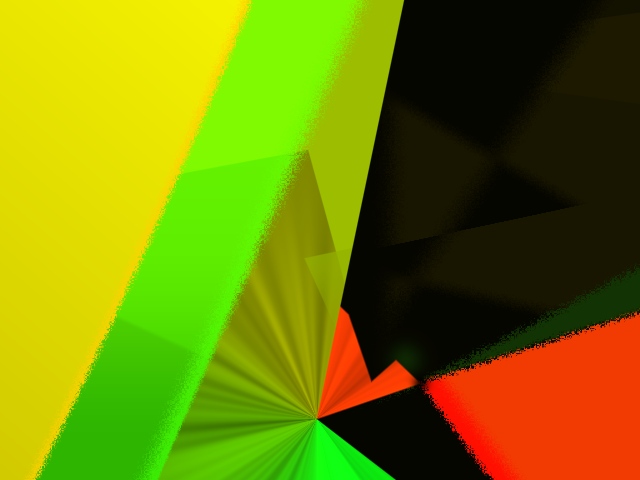
This background is drawn by a WebGL 2 fragment shader. Its source:

```glsl
#version 300 es
precision highp float;
// Folded sheets of yellow, lime and olive beside a dark faceted wedge with red blades.
// Signed line distances cut the facets, angular gradient noise draws the rays
// around a hub, and a fine hash grain roughens the soft borders.

uniform vec2 u_resolution;
out vec4 fragColor;

const vec2 HUB = vec2(0.660, 0.127);
const vec2 KNOT = vec2(0.876, 0.201);
const vec2 SUMMIT = vec2(0.842, 1.0);
const vec3 LIME = vec3(0.50, 0.98, 0.0);
const vec3 LEAF = vec3(0.19, 0.77, 0.0);
const vec3 OLIVE = vec3(0.50, 0.53, 0.0);
const vec3 MOSS = vec3(0.61, 0.74, 0.0);
const vec3 EMERALD = vec3(0.05, 0.95, 0.06);
const vec3 RED = vec3(1.0, 0.06, 0.0);
const vec3 VERMILION = vec3(0.95, 0.23, 0.01);

float hash(vec2 p) {
    vec3 q = fract(p.xyx * 0.1031);
    q += dot(q, q.yzx + 33.33);
    return fract((q.x + q.y) * q.z);
}

vec2 gradient(vec2 cell) {
    float a = 6.2832 * hash(cell);
    return vec2(cos(a), sin(a));
}

float gradientNoise(vec2 p) {
    vec2 i = floor(p), f = p - i;
    vec2 u = f * f * (3.0 - 2.0 * f), e = vec2(1.0, 0.0);
    float low = mix(dot(gradient(i), f), dot(gradient(i + e.xy), f - e.xy), u.x);
    float high = mix(dot(gradient(i + e.yx), f - e.yx), dot(gradient(i + e.xx), f - e.xx), u.x);
    return mix(low, high, u.y);
}

// Signed distance to the line a-b, positive on its left
float side(vec2 p, vec2 a, vec2 b) {
    vec2 d = normalize(b - a);
    return d.x * (p.y - a.y) - d.y * (p.x - a.x);
}

float fill(float d, float width) { return smoothstep(-width, width, d); }

float softSign(float d, float width) { return clamp(d / width, -1.0, 1.0); }

// Yellow sheet and green ribbon; the two arguments are distances past their right borders
vec3 sheets(vec2 p, float pastYellow, float pastGreen, float grain, float px) {
    vec3 yellow = mix(vec3(0.82, 0.79, 0.0), vec3(0.96, 0.95, 0.0), clamp(p.y * 0.7 + p.x * 0.6, 0.0, 1.0));
    float rim = smoothstep(-0.026, -0.003, pastYellow + grain * 0.012);
    yellow = mix(yellow, vec3(1.0, 0.82, 0.0), rim * 0.8);

    vec3 green = mix(LEAF, LIME, smoothstep(0.05, 0.68, p.y));
    float fold = fill(-side(p, vec2(0.382, 0.639), vec2(0.642, 0.6875)), px);
    green = mix(green, vec3(0.33, 0.93, 0.0), fold * 0.65 * smoothstep(0.1, 0.6, p.y));
    float shade = fill(-side(p, vec2(0.260, 0.332), vec2(0.434, 0.253)), 0.006);
    green *= 1.0 - 0.08 * shade;
    float glow = smoothstep(-0.05, -0.005, pastGreen + grain * 0.02);
    green = mix(green, mix(vec3(0.25, 1.0, 0.02), LIME, p.y), glow * 0.75);
    return mix(yellow, green, fill(pastYellow + grain * 0.012, 0.006));
}

// Olive facets that turn into a green fan around the hub
vec3 oliveFan(vec2 p, float angle, float rays, float px) {
    vec3 col = mix(OLIVE, vec3(0.30, 0.64, 0.0), smoothstep(-1.2, 0.4, angle));
    col = mix(col, EMERALD, smoothstep(0.3, 2.0, angle));
    col *= 1.0 + rays * 0.5;
    vec2 peak = vec2(0.642, 0.6875), heel = vec2(0.700, 0.476), notch = vec2(0.634, 0.462);
    float shaded = min(-side(p, peak, heel), -side(p, vec2(0.382, 0.639), peak));
    col = mix(MOSS, col, fill(shaded, px));
    float flap = min(-side(p, notch, heel), side(p, notch, vec2(0.68, 0.36)));
    return mix(col, MOSS * 0.94, fill(flap, px) * smoothstep(0.25, 0.47, p.y) * 0.7);
}

// Dim brown facets meeting at two crossings
vec3 darkFacets(vec2 p, float grain, float px) {
    float lower = fill(-side(p, vec2(0.764, 0.479), vec2(1.333, 0.597)), px);
    vec2 centre = mix(vec2(1.033, 0.670), vec2(0.863, 0.415), lower);
    float rise = side(p, centre, centre + vec2(0.182, 0.276));
    float fall = side(p, centre, centre + mix(vec2(0.165, -0.095), vec2(0.24, -0.055), lower));
    float lit = 0.5 - 0.5 * softSign(rise + grain * 0.02, 0.025) * softSign(fall + grain * 0.01, 0.015);
    lit *= smoothstep(0.78, 0.85, p.x + grain * 0.02);
    lit *= 1.0 - 0.4 * fill(side(p, vec2(0.825, 0.901), vec2(1.333, 0.974)), px);
    lit *= 1.0 - 0.2 * fill(-side(p, vec2(0.833, 0.852), vec2(1.333, 0.783)), px);
    return vec3(0.025, 0.022, 0.0) + vec3(0.085, 0.077, 0.0) * lit;
}

vec3 darkWedge(vec2 p, float rays, float grain, float px) {
    vec3 col = darkFacets(p, grain, px);
    float above = side(p, KNOT, vec2(1.333, 0.349));
    float band = min(above, -side(p, KNOT, vec2(1.333, 0.444)));
    col = mix(col, vec3(0.07, 0.20, 0.01), fill(band + grain * 0.02, 0.008));
    col += vec3(0.03, 0.13, 0.01) * exp(-900.0 * dot(p - vec2(0.845, 0.25), p - vec2(0.845, 0.25)));

    // Wide blade with a pure red lower margin
    float margin = side(p, KNOT, vec2(1.024, 0.0));
    vec3 blade = mix(RED, VERMILION, smoothstep(0.02, 0.065, margin + grain * 0.015));
    col = mix(col, blade, fill(min(-above, margin) + grain * 0.014, 0.004));

    // Notched blade growing from the hub
    vec2 valley = vec2(0.774, 0.205), shoulder = vec2(0.825, 0.25);
    float cut = max(-side(p, vec2(0.716, 0.375), valley), -side(p, valley, shoulder));
    float shard = min(min(cut, side(p, HUB, KNOT)), -side(p, shoulder, KNOT));
    col = mix(col, VERMILION * (1.0 + rays * 0.3), fill(shard, px * 1.5));
    return col * (1.0 - 0.85 * exp(-3500.0 * dot(p - KNOT, p - KNOT)));
}

void main() {
    vec2 p = gl_FragCoord.xy / u_resolution.y;
    float px = 0.8 / u_resolution.y;
    float grain = hash(floor(p * 384.0)) - 0.5;
    vec2 fromHub = HUB - p;
    float angle = atan(fromHub.y, fromHub.x);
    float rays = gradientNoise(vec2(angle * 5.0, 3.5)) + 0.5 * gradientNoise(vec2(angle * 13.0, 8.5));
    rays *= 1.0 - smoothstep(0.15, 0.6, length(fromHub));

    // Gently curved borders of the two left sheets
    float pastYellow = (p.x - 0.075 - 0.50 * p.y + 0.05 * p.y * p.y) * 0.9;
    float pastGreen = (p.x - 0.328 - 0.44 * p.y + 0.012 * p.y * p.y) * 0.9;
    vec3 col = sheets(p, pastYellow, pastGreen, grain, px);
    float blend = mix(0.003, 0.022, smoothstep(0.0, 0.8, p.y));
    col = mix(col, oliveFan(p, angle, rays, px), fill(pastGreen + grain * blend, blend));

    float divider = -side(p, HUB, SUMMIT);
    float wedge = min(divider, side(p, HUB, vec2(0.825, 0.0)));
    col = mix(col, darkWedge(p, rays, grain, px), fill(wedge, px));
    fragColor = vec4(clamp(col, 0.0, 1.0), 1.0);
}
```
